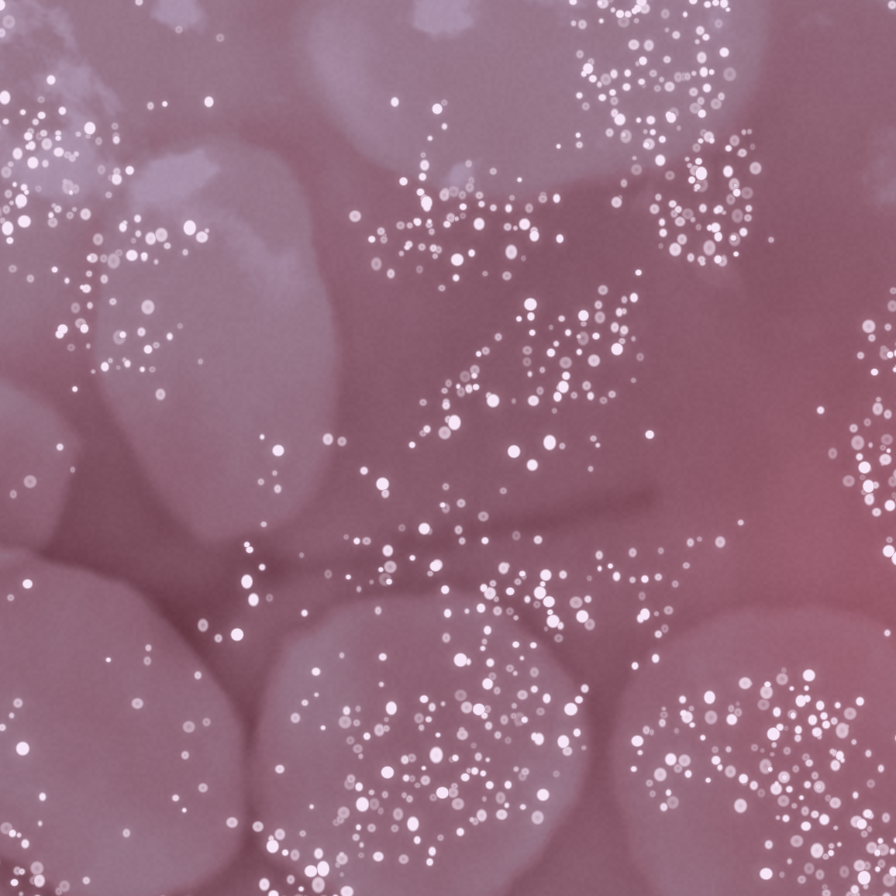
Write a Shadertoy shader that draws this texture.

```glsl
// Moist mauve tissue: soft overlapping folds under clustered wet glints.

const vec3 DEEP_ROSE = vec3(0.46, 0.28, 0.34);
const vec3 MAUVE     = vec3(0.56, 0.39, 0.46);
const vec3 LILAC     = vec3(0.595, 0.465, 0.545);
const vec3 PALE      = vec3(0.67, 0.57, 0.67);
const vec3 GLINT     = vec3(0.97, 0.90, 0.97);

// Hash and noise
float hash(vec2 p) {
    vec3 q = fract(p.xyx * 0.1031);
    q += dot(q, q.yzx + 33.33);
    return fract((q.x + q.y) * q.z);
}

vec2 hash2(vec2 p) {
    return vec2(hash(p), hash(p + 71.7));
}

float noise(vec2 p) {
    vec2 i = floor(p), f = fract(p);
    f = f * f * (3.0 - 2.0 * f);
    return mix(mix(hash(i), hash(i + vec2(1, 0)), f.x),
               mix(hash(i + vec2(0, 1)), hash(i + vec2(1, 1)), f.x), f.y);
}

float fbm(vec2 p) {
    float sum = 0.0, amp = 0.5;
    for (int i = 0; i < 5; i++) {
        sum += amp * noise(p);
        p = mat2(1.6, 1.2, -1.2, 1.6) * p + 7.3;
        amp *= 0.5;
    }
    return sum;
}

// Soft elliptical spot
float glow(vec2 p, vec2 centre, vec2 size) {
    vec2 d = (p - centre) / size;
    return exp(-dot(d, d));
}

// Raised fold: lit inside its rim, shadowed just outside
float lobe(vec2 p, vec2 centre, vec2 size, float angle, float lift, float shade) {
    float c = cos(angle), s = sin(angle);
    vec2 q = mat2(c, -s, s, c) * (p - centre);
    float d = (length(q / size) - 1.0) * min(size.x, size.y);
    float lit = smoothstep(0.012, -0.025, d) * exp(min(d, 0.0) * 5.0);
    float shadow = smoothstep(-0.012, 0.008, d) * exp(-max(d, 0.0) * 28.0);
    return lift * lit - shade * shadow;
}

// Dark groove along a line
float crease(vec2 p, vec2 a, vec2 b, float width) {
    vec2 ab = b - a;
    float d = length(p - a - ab * clamp(dot(p - a, ab) / dot(ab, ab), 0.0, 1.0));
    return exp(-d * d / (width * width));
}

float tissueTone(vec2 p) {
    vec2 w = p + 0.07 * (vec2(fbm(p * 6.0), fbm(p * 6.0 + 19.0)) - 0.5);
    float t = 0.37 + 0.50 * (fbm(w * vec2(6.0, 4.5) + 3.0) - 0.48);
    t += 0.30 * glow(p, vec2(0.10, 0.86), vec2(0.32, 0.34));
    t += 0.28 * glow(p, vec2(0.65, 0.98), vec2(0.42, 0.17));
    t -= 0.20 * glow(p, vec2(0.82, 0.60), vec2(0.28, 0.20));
    t += lobe(w, vec2(0.24, 0.62), vec2(0.14, 0.23), 0.1, 0.14, 0.22);
    t += lobe(w, vec2(0.60, 0.95), vec2(0.27, 0.17), 0.1, 0.20, 0.14);
    t += lobe(w, vec2(0.00, 0.47), vec2(0.09, 0.11), 0.0, 0.22, 0.22);
    t += lobe(w, vec2(0.06, 0.19), vec2(0.25, 0.17), -0.6, 0.20, 0.38);
    t += lobe(w, vec2(0.47, 0.16), vec2(0.19, 0.18), 0.3, 0.22, 0.28);
    t += lobe(w, vec2(0.88, 0.13), vec2(0.20, 0.20), 0.5, 0.15, 0.15);
    t -= 0.30 * crease(w, vec2(0.20, 0.28), vec2(0.30, 0.36), 0.035);
    t -= 0.20 * crease(w, vec2(0.32, 0.36), vec2(0.72, 0.45), 0.020);
    // Milky patches near the top
    float milk = smoothstep(0.53, 0.72, fbm(w * 10.0 + 41.0));
    return t + 0.45 * milk * smoothstep(0.55, 0.95, p.y);
}

vec3 tissueColour(float t) {
    vec3 c = mix(DEEP_ROSE, MAUVE, clamp(t / 0.42, -0.5, 1.0));
    c = mix(c, LILAC, smoothstep(0.42, 0.70, t));
    return mix(c, PALE, smoothstep(0.70, 1.05, t));
}

// Where the wet film catches light
float wetness(vec2 p) {
    float cluster = 0.65 * noise(p * vec2(9.0, 6.5) + 5.0) + 0.35 * noise(p * 19.0 + 8.0);
    float dry = 0.85 * glow(p, vec2(0.08, 0.30), vec2(0.26, 0.18))
              + 0.75 * glow(p, vec2(0.42, 0.46), vec2(0.22, 0.10))
              + 0.60 * glow(p, vec2(0.32, 0.18), vec2(0.12, 0.16));
    return smoothstep(0.40, 0.78, cluster) * clamp(1.0 - dry, 0.0, 1.0);
}

// Scattered beads; the fainter ones show a ring with a dim centre
float beads(vec2 p, float cells, float radius, float density, float seed, float pixel) {
    vec2 home = floor(p * cells);
    float light = 0.0;
    for (int y = -1; y <= 1; y++)
    for (int x = -1; x <= 1; x++) {
        vec2 id = home + vec2(x, y);
        vec2 key = id + seed;
        vec2 centre = (id + hash2(key)) / cells;
        if (hash(key + 13.1) > density * wetness(centre)) continue;
        float r = radius * mix(0.55, 1.15, hash(key + 29.3));
        float power = mix(0.30, 1.15, hash(key + 47.9));
        vec2 d = (p - centre) * vec2(1.0, mix(0.8, 1.1, hash(key + 5.7)));
        float dist = length(d), soft = 0.0012 + pixel;
        float disk = 1.0 - smoothstep(r - soft, r + soft, dist);
        float hole = (1.0 - smoothstep(0.0, r * 0.65, dist)) * (1.0 - min(power, 1.0));
        float halo = 0.16 * exp(-dist * dist / (r * r * 3.0));
        light = max(light, power * (disk * (1.0 - 0.7 * hole) + halo));
    }
    return min(light, 1.0);
}

void mainImage(out vec4 fragColor, in vec2 fragCoord) {
    vec2 p = fragCoord / iResolution.y;
    float pixel = 0.5 / iResolution.y;

    vec3 colour = tissueColour(tissueTone(p));
    colour += vec3(0.05, -0.015, -0.015) * glow(p, vec2(1.0, 0.36), vec2(0.28, 0.32));
    colour += 0.018 * (noise(p * 260.0) - 0.5);

    float shine = max(beads(p, 46.0, 0.0062, 0.80, 11.0, pixel),
                      beads(p, 72.0, 0.0038, 0.45, 157.0, pixel));
    fragColor = vec4(mix(colour, GLINT, shine), 1.0);
}
```
